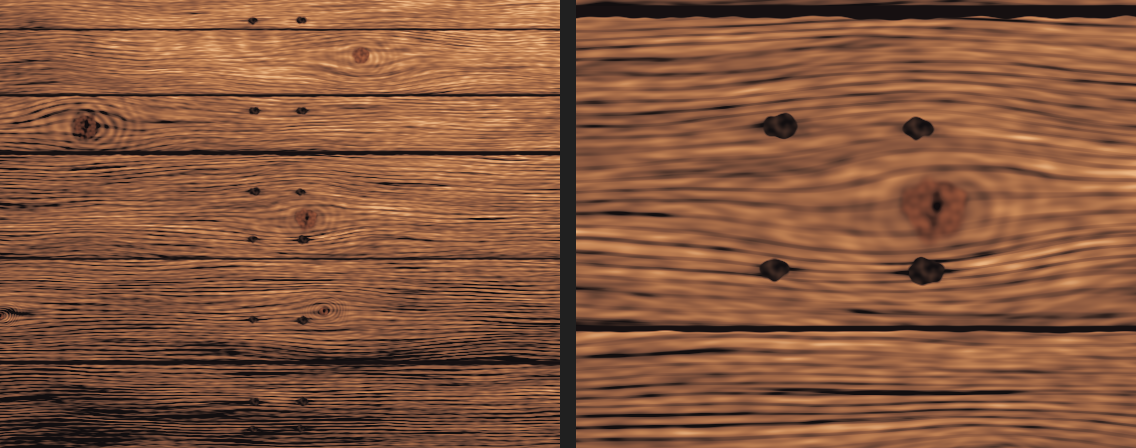
Left, the full canvas; right, a detail of the centre.
Reproduce this texture procedurally as a WebGL 1 fragment shader.

```glsl
precision highp float;
uniform vec2 u_resolution;

const float TAU = 6.28318;

vec2 hash2(vec2 p) {
  vec2 q = vec2(dot(p, vec2(127.1, 311.7)), dot(p, vec2(269.5, 183.3)));
  return fract(sin(q) * 43758.5) * 2.0 - 1.0;
}

float gradientNoise(vec2 p) {
  vec2 i = floor(p), f = fract(p);
  vec2 u = f * f * f * (f * (f * 6.0 - 15.0) + 10.0);
  float a = dot(hash2(i), f);
  float b = dot(hash2(i + vec2(1.0, 0.0)), f - vec2(1.0, 0.0));
  float c = dot(hash2(i + vec2(0.0, 1.0)), f - vec2(0.0, 1.0));
  float d = dot(hash2(i + 1.0), f - 1.0);
  return mix(mix(a, b, u.x), mix(c, d, u.x), u.y);
}

// Tone 0 is the black of the gaps, tone 5 the brightest wood
vec3 woodColor(float tone) {
  vec3 c = mix(vec3(0.07, 0.055, 0.06), vec3(0.36, 0.24, 0.19), clamp(tone, 0.0, 1.0));
  c = mix(c, vec3(0.52, 0.33, 0.24), clamp(tone - 1.0, 0.0, 1.0));
  c = mix(c, vec3(0.65, 0.42, 0.28), clamp(tone - 2.0, 0.0, 1.0));
  c = mix(c, vec3(0.78, 0.53, 0.34), clamp(tone - 3.0, 0.0, 1.0));
  return mix(c, vec3(0.92, 0.71, 0.51), clamp(tone - 4.0, 0.0, 1.0));
}

// Number of gaps below a height, counted from the bottom
float plankIndex(float y, vec2 gaps[5]) {
  float n = 0.0;
  for (int i = 0; i < 5; i++) n += step(gaps[i].x, y);
  return n;
}

// Ridges, growth contours, fibres and cracks along the warped grain
float grainTone(float x, float v, float seed, float rough) {
  float s = seed * 17.3;
  float bend = gradientNoise(vec2(x * 2.8 + s, v * 22.0));
  float wave = sin(TAU * (v * 122.0 + 1.8 * bend + 0.4 * gradientNoise(vec2(x * 11.0, v * 60.0 + s))));
  float ridge = 0.5 * wave + 0.35 - 0.9 * smoothstep(0.3, 0.95, -wave);
  float ridgeFade = max(0.0, 0.75 + 1.3 * gradientNoise(vec2(x * 3.5 - s, v * 30.0)));
  float broad = gradientNoise(vec2(x * 1.8 + s, v * 11.0));
  float contour = sin(TAU * (broad * 7.0 + v * 16.0 + 0.5 * bend));
  float bands = gradientNoise(vec2(x * 2.2 + s, v * 34.0 + bend));
  float fibres = gradientNoise(vec2(x * 7.0 + s, v * 150.0));
  float fine = gradientNoise(vec2(x * 42.0 - s, v * 280.0));
  float crack = gradientNoise(vec2(x * 4.5 + s, v * 115.0 + 2.0 * bend));
  float tone = 1.15 * rough * ridge * ridgeFade + 1.3 * bands + 1.5 * broad;
  tone += (1.15 - rough) * 0.7 * contour;
  tone += (0.8 + rough) * fibres + 1.9 * fine;
  return tone - (0.7 + 1.2 * rough) * smoothstep(0.2, 0.42, crack);
}

// x: solid hole, y: dark split running out along the grain
vec2 nailHole(vec2 d, float size, float pixel) {
  d.y += 0.004 * gradientNoise(d * 110.0 + size * 900.0);
  float r = length(d * vec2(0.85, 1.15));
  float hole = 1.0 - smoothstep(size - 1.5 * pixel, size + pixel, r);
  float split = exp(-pow(d.x / (size * 2.1), 2.0) - pow(d.y / (size * 0.42), 2.0));
  return vec2(hole, split);
}

void main() {
  vec2 p = gl_FragCoord.xy / u_resolution.y;
  float pixel = 1.0 / u_resolution.y;

  // Gaps: height, half width
  vec2 gaps[5];
  gaps[0] = vec2(0.190, 0.0046);
  gaps[1] = vec2(0.422, 0.0023);
  gaps[2] = vec2(0.658, 0.0048);
  gaps[3] = vec2(0.787, 0.0030);
  gaps[4] = vec2(0.934, 0.0022);

  // Knots: centre, radius, darkness
  vec4 knots[5];
  knots[0] = vec4(0.806, 0.876, 0.020, 0.25);
  knots[1] = vec4(0.192, 0.717, 0.030, 0.8);
  knots[2] = vec4(0.684, 0.511, 0.025, 0.2);
  knots[3] = vec4(0.723, 0.305, 0.011, 0.5);
  knots[4] = vec4(0.000, 0.295, 0.009, 0.7);

  float nailRows[7];
  nailRows[0] = 0.042; nailRows[1] = 0.103; nailRows[2] = 0.285; nailRows[3] = 0.467;
  nailRows[4] = 0.573; nailRows[5] = 0.751; nailRows[6] = 0.953;

  float plank = plankIndex(p.y, gaps);
  float rough = 1.15 - 0.12 * plank;
  float v = p.y + (0.026 - 0.014 * rough) * gradientNoise(vec2(p.x * 4.0, p.y * 9.0 + plank * 5.7));

  // Grain flows around the knots of its own plank, with rings mostly to the right
  float rings = 0.0;
  for (int i = 0; i < 5; i++) {
    vec4 k = knots[i];
    float same = 1.0 - step(0.5, abs(plankIndex(k.y, gaps) - plank));
    vec2 d = p - k.xy;
    float reach = k.z * k.z * 8.0;
    v -= same * 0.8 * d.y * reach / (dot(d * vec2(0.6, 1.0), d * vec2(0.6, 1.0)) + reach);
    float r = length(d * vec2(0.8, 1.0)) + 0.018 * gradientNoise(d * 18.0 + k.xy);
    float side = 0.35 + 0.65 * smoothstep(-k.z, k.z * 2.0, d.x);
    rings += same * side * (0.2 + 1.2 * k.w) * sin(r * TAU / (k.z * 0.6)) * exp(-pow(r / (k.z * 2.6), 2.0));
  }

  // Light falls from the upper right
  float light = 1.3 + 2.2 * p.y + 0.9 * (p.x - 0.6) * p.y * p.y - 0.9 * pow(abs(p.x - 0.68), 2.0);
  light += 0.6 * gradientNoise(vec2(p.x * 1.7, plank * 3.3 + 0.4));
  float tone = light + grainTone(p.x, v, plank, rough) + rings;

  // Knot hearts
  float heart = 0.0;
  for (int i = 0; i < 5; i++) {
    vec4 k = knots[i];
    vec2 d = p - k.xy;
    float r = length(d) / k.z + 0.35 * gradientNoise(d * 75.0 + k.xy * 9.0);
    float inside = 1.0 - smoothstep(0.75, 1.05, r);
    float split = exp(-pow(d.x / (k.z * 0.25), 2.0) - pow(d.y / (k.z * 0.5), 2.0));
    float rim = exp(-pow((r - 0.95) * 6.0, 2.0));
    heart = max(heart, inside);
    tone = mix(tone, 2.1 - 1.2 * k.w + 2.0 * gradientNoise(d * 130.0), inside * 0.8);
    tone -= (0.3 + k.w) * rim + (0.4 + 1.5 * step(p.y, 0.8)) * split;
  }

  // Two columns of nails
  for (int row = 0; row < 7; row++) {
    for (int col = 0; col < 2; col++) {
      vec2 jitter = hash2(vec2(float(row) + 3.0, float(col)));
      vec2 center = vec2(0.568 + 0.106 * float(col), nailRows[row]) + jitter * vec2(0.004, 0.002);
      vec2 nail = nailHole(p - center, 0.0108 + 0.0012 * jitter.x, pixel);
      float worn = 0.25 + 0.7 * gradientNoise((p - center) * 160.0);
      tone = mix(tone - 2.5 * nail.y, worn, nail.x);
    }
  }

  // Gaps with worn lips: lit below, shaded above
  for (int i = 0; i < 5; i++) {
    float wear = gradientNoise(vec2(p.x * 16.0, float(i) * 7.1)) + 0.7 * gradientNoise(vec2(p.x * 55.0, float(i)));
    float d = p.y - gaps[i].x + 0.0018 * wear;
    float edge = abs(d) - gaps[i].y * (1.0 + 0.5 * wear);
    float lip = exp(-max(edge, 0.0) / 0.004);
    tone += lip * mix(0.7, -1.3, step(0.0, d));
    tone = mix(0.05, tone, smoothstep(-pixel, pixel, edge));
  }

  vec3 color = woodColor(tone);
  color *= mix(vec3(1.0), vec3(0.98, 0.86, 0.84), heart);
  gl_FragColor = vec4(color, 1.0);
}
```
